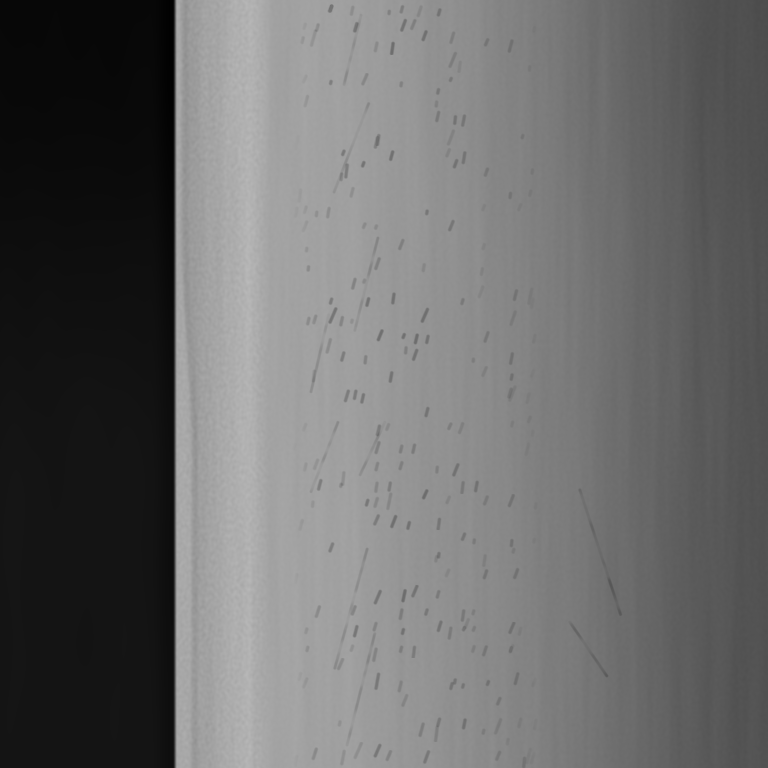
This texture is drawn by a Shadertoy shader. Its source:

```glsl
// Brushed grey metal cylinder beside a dark gap, with fine pits and scratches.

const float EDGE_X = 0.228;

vec2 hash2(vec2 p) {
    vec3 q = fract(vec3(p.xyx) * vec3(0.1031, 0.1030, 0.0973));
    q += dot(q, q.yzx + 33.33);
    return fract((q.xx + q.yz) * q.zy);
}

float cornerSlope(vec2 cell, vec2 offset) {
    return dot(hash2(cell + 200.0) * 2.0 - 1.0, offset);
}

float gradientNoise(vec2 p) {
    vec2 i = floor(p), f = fract(p);
    vec2 u = f * f * f * (f * (f * 6.0 - 15.0) + 10.0);
    vec2 e = vec2(1.0, 0.0);
    float low = mix(cornerSlope(i, f), cornerSlope(i + e, f - e), u.x);
    float high = mix(cornerSlope(i + e.yx, f - e.yx), cornerSlope(i + 1.0, f - 1.0), u.x);
    return mix(low, high, u.y);
}

float band(float x, float start, float end, float blur) {
    return smoothstep(start - blur, start + blur, x)
         * (1.0 - smoothstep(end - blur, end + blur, x));
}

float segmentDistance(vec2 p, vec2 a, vec2 b) {
    vec2 pa = p - a, ba = b - a;
    return length(pa - ba * clamp(dot(pa, ba) / dot(ba, ba), 0.0, 1.0));
}

float stroke(vec2 p, vec2 a, vec2 b, float width) {
    return 1.0 - smoothstep(width * 0.2, width, segmentDistance(p, a, b));
}

// Horizontal brightness: knots hold position and grey level.
float metalShade(float x) {
    const vec2 knots[13] = vec2[13](
        vec2(0.228, 0.61), vec2(0.255, 0.615), vec2(0.295, 0.665), vec2(0.325, 0.70),
        vec2(0.352, 0.638), vec2(0.45, 0.625), vec2(0.53, 0.59), vec2(0.62, 0.55),
        vec2(0.70, 0.505), vec2(0.80, 0.435), vec2(0.85, 0.395), vec2(0.92, 0.347),
        vec2(1.0, 0.322));
    float shade = knots[0].y;
    for (int i = 1; i < 13; i++) {
        float t = clamp((x - knots[i - 1].x) / (knots[i].x - knots[i - 1].x), 0.0, 1.0);
        shade += t * (knots[i].y - knots[i - 1].y);
    }
    return shade;
}

// One slanted pit per chosen cell.
float pits(vec2 uv, vec2 grid, float density, float seed) {
    vec2 cell = floor(uv * grid);
    vec2 place = hash2(cell + seed), form = hash2(cell + seed + 71.0);
    float clump = gradientNoise(cell / grid * vec2(14.0, 9.0) + seed);
    float present = step(form.x, density * (1.0 + 2.5 * clump));
    vec2 centre = (cell + 0.3 + 0.4 * place) / grid;
    vec2 reach = vec2(0.1 + 0.35 * place.y, 1.0) * mix(0.05, 0.28, form.y) / grid.y;
    return present * stroke(uv, centre - reach, centre + reach, 0.0035) * mix(0.35, 1.0, place.x);
}

// Long hairlines, each broken up along its length.
float scratches(vec2 uv) {
    const vec4 lines[10] = vec4[10](
        vec4(0.501, 0.450, 0.469, 0.382), vec4(0.478, 0.285, 0.436, 0.130),
        vec4(0.488, 0.175, 0.452, 0.030), vec4(0.470, 0.980, 0.448, 0.890),
        vec4(0.480, 0.865, 0.435, 0.750), vec4(0.492, 0.690, 0.462, 0.570),
        vec4(0.428, 0.590, 0.405, 0.490), vec4(0.440, 0.450, 0.405, 0.360),
        vec4(0.755, 0.362, 0.808, 0.200), vec4(0.742, 0.190, 0.790, 0.120));
    float total = 0.0;
    for (int i = 0; i < 10; i++) {
        float broken = smoothstep(-0.25, 0.25, gradientNoise(vec2(float(i) * 7.3, uv.y * 55.0)));
        total += stroke(uv, lines[i].xy, lines[i].zw, 0.003) * mix(0.25, 0.85, broken);
    }
    return total;
}

float metal(vec2 uv) {
    float shade = metalShade(uv.x);
    float right = smoothstep(0.5, 0.8, uv.x);
    shade -= right * 0.025 * smoothstep(0.55, 1.0, uv.y);

    // Bright rim that widens toward the bottom, with a dark seam beside it
    float rimEnd = EDGE_X + mix(0.021, 0.008, smoothstep(0.4, 0.7, uv.y));
    shade += 0.045 * band(uv.x, EDGE_X, rimEnd, 0.003);
    shade -= 0.035 * band(uv.x, rimEnd + 0.003, rimEnd + 0.008, 0.004);

    // Vertical brushing and fine grain
    float bright = band(uv.x, EDGE_X, 0.345, 0.012);
    shade += 0.018 * gradientNoise(uv * vec2(38.0, 1.6));
    shade += 0.018 * gradientNoise(uv * vec2(110.0, 5.0));
    shade += mix(0.012, 0.04, bright) * gradientNoise(uv * vec2(210.0, 170.0));

    // Surface wear, strongest left of centre
    float wear = band(uv.x, 0.40, 0.69, 0.025) * mix(1.0, 0.55, smoothstep(0.5, 0.65, uv.x));
    float marks = pits(uv, vec2(64.0, 42.0), 0.20, 11.0) + pits(uv, vec2(50.0, 30.0), 0.16, 47.0);
    shade -= 0.17 * wear * min(marks, 1.0);
    shade -= 0.10 * min(scratches(uv), 1.0);
    return shade;
}

float darkGap(vec2 uv) {
    float shade = mix(0.078, 0.028, smoothstep(0.35, 1.0, uv.y));
    shade += 0.008 * gradientNoise(uv * vec2(22.0, 5.0));
    return shade - 0.025 * smoothstep(0.195, 0.225, uv.x);
}

void mainImage(out vec4 fragColor, in vec2 fragCoord) {
    vec2 uv = fragCoord / iResolution.xy;
    float onMetal = smoothstep(EDGE_X - 0.003, EDGE_X + 0.003, uv.x);
    fragColor = vec4(vec3(mix(darkGap(uv), metal(uv), onMetal)), 1.0);
}
```
